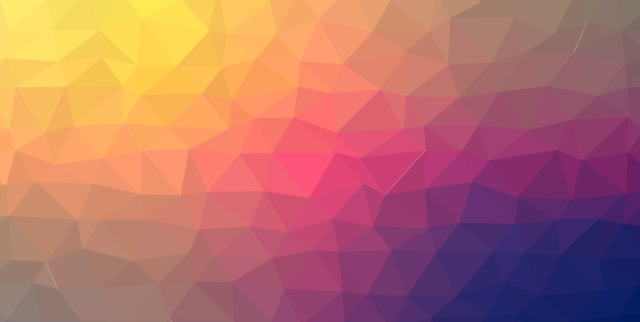
Reproduce this background procedurally as a WebGL 2 fragment shader.

```glsl
#version 300 es
precision highp float;

uniform vec2 u_resolution;
out vec4 fragColor;

const vec2 GRID = vec2(14.6, 9.8);
const vec2 JITTER = vec2(0.34, 0.27);
const float FACET_CONTRAST = 0.09;
const float GLINT_RARITY = 0.972;

float hash(vec2 p) {
    vec3 q = fract(vec3(p.xyx) * vec3(0.1031, 0.1030, 0.0973));
    q += dot(q, q.yzx + 33.33);
    return fract((q.x + q.y) * q.z);
}

// Five evenly spaced colour stops
vec3 ramp(float x, vec3 a, vec3 b, vec3 c, vec3 d, vec3 e) {
    float t = clamp(x, 0.0, 1.0) * 4.0;
    vec3 col = mix(a, b, clamp(t, 0.0, 1.0));
    col = mix(col, c, clamp(t - 1.0, 0.0, 1.0));
    col = mix(col, d, clamp(t - 2.0, 0.0, 1.0));
    return mix(col, e, clamp(t - 3.0, 0.0, 1.0));
}

// Horizontal ramps blended from top to bottom
vec3 gradientMesh(vec2 uv) {
    vec3 top = ramp(uv.x, vec3(1.0, 0.91, 0.45), vec3(1.0, 0.90, 0.32),
        vec3(0.99, 0.66, 0.43), vec3(0.66, 0.52, 0.43), vec3(0.49, 0.45, 0.40));
    vec3 upper = ramp(uv.x, vec3(1.0, 0.81, 0.40), vec3(1.0, 0.80, 0.28),
        vec3(1.0, 0.54, 0.42), vec3(0.66, 0.43, 0.42), vec3(0.51, 0.35, 0.40));
    vec3 middle = ramp(uv.x, vec3(1.0, 0.63, 0.42), vec3(0.99, 0.59, 0.42),
        vec3(0.98, 0.29, 0.46), vec3(0.61, 0.19, 0.44), vec3(0.51, 0.13, 0.40));
    vec3 lower = ramp(uv.x, vec3(0.67, 0.52, 0.43), vec3(0.74, 0.50, 0.43),
        vec3(0.74, 0.27, 0.45), vec3(0.25, 0.18, 0.44), vec3(0.11, 0.12, 0.39));
    vec3 bottom = ramp(uv.x, vec3(0.52, 0.48, 0.47), vec3(0.59, 0.45, 0.42),
        vec3(0.51, 0.22, 0.42), vec3(0.12, 0.14, 0.41), vec3(0.0, 0.11, 0.38));
    return ramp(1.0 - uv.y, top, upper, middle, lower, bottom);
}

// Staggered lattice point with random offset
vec2 meshVertex(vec2 id, vec2 cell) {
    vec2 offset = vec2(hash(id + 17.0), hash(id + 59.0)) * 2.0 - 1.0;
    return (id + vec2(0.5 * mod(id.y, 2.0), 0.0) + JITTER * offset) * cell;
}

float sideDistance(vec2 p, vec2 a, vec2 b) {
    vec2 e = b - a;
    vec2 q = p - a;
    return (e.x * q.y - e.y * q.x) / length(e);
}

float segmentDistance(vec2 p, vec2 a, vec2 b) {
    vec2 e = b - a;
    vec2 q = p - a;
    return length(q - e * clamp(dot(q, e) / dot(e, e), 0.0, 1.0));
}

// Flat facet colour, premultiplied by its coverage
vec4 facet(vec2 p, vec2 a, vec2 b, vec2 c, float seed, float aspect, float pixel) {
    float inside = min(sideDistance(p, a, b),
                   min(sideDistance(p, b, c), sideDistance(p, c, a)));
    float coverage = smoothstep(-0.7 * pixel, 0.7 * pixel, inside);
    vec2 centre = (a + b + c) / 3.0;
    vec3 col = gradientMesh(centre / vec2(aspect, 1.0));
    col *= 1.0 + FACET_CONTRAST * (seed - 0.45);
    return vec4(min(col, 1.0), 1.0) * coverage;
}

void main() {
    float aspect = u_resolution.x / u_resolution.y;
    float pixel = 1.0 / u_resolution.y;
    vec2 p = gl_FragCoord.xy * pixel;
    vec2 cell = vec2(aspect, 1.0) / GRID;
    vec2 home = floor(p / cell);

    vec4 sum = vec4(gradientMesh(p / vec2(aspect, 1.0)), 1.0) * 0.001;
    float glint = 0.0;

    // Split every nearby quad along its shorter diagonal
    for (int j = -1; j <= 1; j++) {
        for (int i = -2; i <= 1; i++) {
            vec2 id = home + vec2(i, j);
            vec2 a = meshVertex(id, cell);
            vec2 b = meshVertex(id + vec2(1.0, 0.0), cell);
            vec2 c = meshVertex(id + vec2(1.0, 1.0), cell);
            vec2 d = meshVertex(id + vec2(0.0, 1.0), cell);
            bool rising = distance(a, c) < distance(b, d);
            vec2 apex = rising ? c : d;
            vec2 start = rising ? a : b;
            sum += facet(p, a, b, apex, hash(id + 101.0), aspect, pixel);
            sum += facet(p, start, c, d, hash(id + 151.0), aspect, pixel);

            // Rare pale seams
            float seam = 1.0 - smoothstep(0.0, 0.001 + 0.8 * pixel, segmentDistance(p, a, d));
            glint = max(glint, seam * step(GLINT_RARITY, hash(id + 211.0)));
        }
    }

    vec3 col = sum.rgb / sum.a;
    fragColor = vec4(mix(col, vec3(0.85, 0.75, 0.72), 0.3 * glint), 1.0);
}
```
